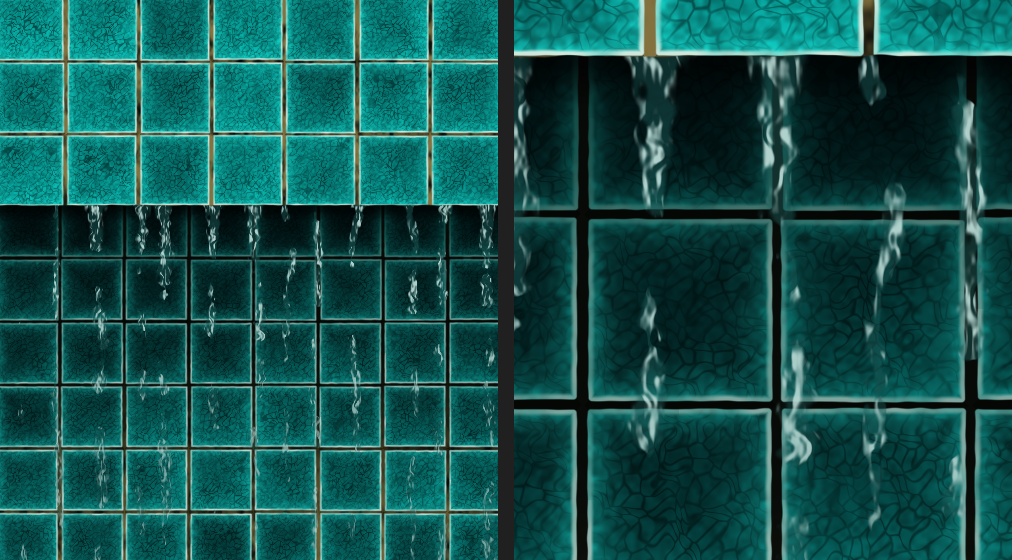
Left: the whole. Right: its middle third, enlarged.
Reproduce this texture procedurally as a WebGL 1 fragment shader.

```glsl
precision highp float;
uniform vec2 u_resolution;

float hash(vec2 p) {
  return fract(sin(dot(p, vec2(127.1, 311.7))) * 43758.5453);
}

float noise(vec2 p) {
  vec2 i = floor(p), f = fract(p);
  f = f * f * (3.0 - 2.0 * f);
  return mix(mix(hash(i), hash(i + vec2(1.0, 0.0)), f.x),
             mix(hash(i + vec2(0.0, 1.0)), hash(i + 1.0), f.x), f.y);
}

float cloud(vec2 p) {
  return 0.55 * noise(p) + 0.3 * noise(p * 2.1 + 7.3) + 0.15 * noise(p * 4.3 + 3.1);
}

// Fine glaze cracks along cell borders
float crackle(vec2 p) {
  vec2 cell = floor(p), f = fract(p);
  float near = 9.0, next = 9.0;
  for (int y = -1; y <= 1; y++) {
    for (int x = -1; x <= 1; x++) {
      vec2 o = vec2(float(x), float(y));
      vec2 c = cell + o;
      float d = length(o + vec2(hash(c), hash(c + 41.7)) - f);
      next = min(next, max(near, d));
      near = min(near, d);
    }
  }
  return 1.0 - smoothstep(0.0, 0.28, next - near);
}

// Glazed tiles: dark heart, glowing border, pale worn rim, mottled grout
vec3 tiles(vec2 p, vec2 origin, vec2 pitch, vec2 gap, float depth, float light, float wear) {
  float px = 1.0 / u_resolution.y;
  vec2 g = (p - origin) / pitch;
  vec2 id = floor(g) + pitch * 100.0;
  vec2 q = (fract(g) - 0.5) * pitch;
  q += (vec2(hash(id), hash(id + 5.0)) - 0.5) * 0.0018;

  vec2 b = abs(q) - pitch * 0.5 + gap + 0.002;
  float d = length(max(b, 0.0)) + min(max(b.x, b.y), 0.0) - 0.002;
  d += (noise(p * 130.0) - 0.5) * 0.0008;

  // Glaze pools dark in the middle, thins to bright teal at the border
  float tone = clamp(depth + (hash(id + 9.0) - 0.5) * 0.3 * light
                     + (cloud(p * vec2(13.0, 9.0)) - 0.5) * 0.6 * light
                     - q.y / pitch.y * 0.25 * light, 0.0, 1.1);
  float ragged = d + (noise(p * 210.0) - 0.5) * 0.006;
  float glow = 0.7 * exp(min(ragged, 0.0) / 0.009) + 0.3 * exp(min(d, 0.0) / 0.022);
  vec3 heart = mix(vec3(0.003, 0.05, 0.055), vec3(0.02, 0.59, 0.565), tone);
  vec3 border = mix(vec3(0.01, 0.16, 0.155), vec3(0.08, 0.78, 0.74), light);
  vec3 glaze = mix(heart, border, glow);
  float cracks = crackle(p * 112.0 + 1.5 * noise(p * 90.0));
  glaze *= 1.0 - 0.42 * cracks * (0.4 + 0.9 * noise(p * 40.0)) * (1.0 - glow);
  glaze *= 0.85 + 0.34 * noise(p * 270.0);

  float rim = smoothstep(-0.0044, -0.0014, d) * (0.4 + 0.75 * noise(p * 60.0 + id));
  rim *= q.x > 0.0 || q.y < 0.0 ? 1.0 : 0.75;
  vec3 rimColor = mix(vec3(0.06, 0.28, 0.26), vec3(0.80, 0.91, 0.87), smoothstep(0.1, 0.85, light));
  glaze = mix(glaze, rimColor, min(rim, 1.0));

  float dirt = cloud(p * vec2(70.0, 36.0));
  vec3 grout = mix(vec3(0.03, 0.04, 0.03), vec3(0.54, 0.47, 0.26),
                   wear * smoothstep(0.1, 0.65, dirt));
  grout *= b.x > b.y ? 1.0 : 0.7;
  return mix(grout, glaze, 1.0 - smoothstep(-px, px, d));
}

// Broken falling streams: x is the wet film, y the bright glints
vec2 water(vec2 p, float fall) {
  vec2 wet = vec2(0.0);
  float fibre = 0.65 * noise(vec2(p.x * 340.0 + 4.0 * noise(p * 80.0), p.y * 75.0))
              + 0.35 * noise(p * vec2(430.0, 170.0));
  float low = smoothstep(0.1, 0.5, fall);
  for (int i = 0; i < 13; i++) {
    float n = float(i);
    float size = hash(vec2(n, 2.0));
    float x = (n + 0.2 + 0.6 * hash(vec2(n, 8.0))) * 0.0685;
    x += (noise(vec2(fall * 12.0, n * 7.0)) - 0.5) * 0.016;
    float chunk = noise(vec2(fall * 19.0 + n * 31.0, n * 3.0));
    chunk = chunk * 0.75 + 0.25 * noise(vec2(fall * 75.0, n * 9.0));
    chunk += (0.15 + 0.4 * size) * exp(-fall * 10.0);
    float w = (0.005 + 0.008 * size) * smoothstep(0.48, 0.74, chunk);
    w += 0.012 * exp(-fall * 85.0) * step(0.3, size);
    float ragged = (noise(p * vec2(190.0, mix(80.0, 45.0, low)) + n) - 0.5) * 0.010;
    float body = 1.0 - smoothstep(w * 0.5, w + 0.0008, abs(p.x - x + ragged));
    body *= smoothstep(0.0005, 0.003, w) * mix(1.0, 0.65, low);
    wet = max(wet, body * vec2(1.0, smoothstep(0.42, 0.82, fibre)));
  }
  return wet;
}

void main() {
  vec2 p = gl_FragCoord.xy / u_resolution.y;
  float px = 1.0 / u_resolution.y;
  float edge = 0.6335 + (noise(vec2(p.x * 70.0, 4.0)) - 0.5) * 0.002;
  float fall = max(edge - p.y, 0.0);

  // Shaded wall under the ledge, brightest low and right of centre
  float shade = smoothstep(0.0, 0.15, fall);
  float sheen = exp(-dot(p - vec2(0.66, 0.22), p - vec2(0.66, 0.22)) * 14.0);
  float light = mix(0.74, 0.48, smoothstep(0.05, 0.56, p.y)) * mix(0.25, 1.0, shade);
  float depth = mix(0.44, 0.10, smoothstep(0.1, 0.55, p.y)) * shade + 0.2 * sheen * shade;
  vec3 wall = tiles(p, vec2(0.1068, 0.0859), vec2(0.1154, 0.1133), vec2(0.0030, 0.0024),
                    depth, light, 0.8 * (1.0 - smoothstep(0.0, 0.4, p.y)));
  wall *= 0.25 + 0.75 * smoothstep(0.0, 0.035, fall);
  vec2 wet = water(p, fall);
  wall = mix(wall, vec3(0.10, 0.34, 0.33), wet.x * 0.5);
  wall = mix(wall, vec3(0.76, 0.88, 0.86), wet.y * 0.9);

  // Larger, brighter tiles of the ledge
  float sun = 0.70 + 0.2 * (1.0 - smoothstep(0.0, 0.3, p.x)) + 0.08 * smoothstep(0.85, 1.0, p.y);
  vec3 ledge = tiles(p, vec2(0.1172, 0.6305), vec2(0.1302, 0.1298), vec2(0.0034, 0.0022),
                     sun, 0.92, 0.95);

  gl_FragColor = vec4(mix(wall, ledge, smoothstep(-px, px, p.y - edge)), 1.0);
}
```
